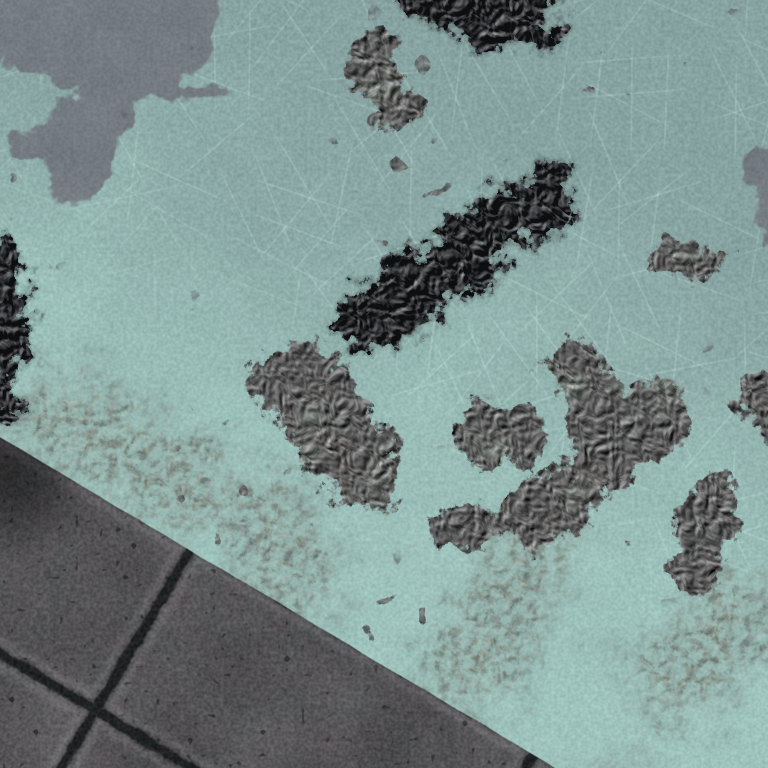
Write a Shadertoy shader that draws this texture.

```glsl
#define PAINT_LIGHT vec3(0.62, 0.765, 0.74)
#define PAINT_DULL vec3(0.53, 0.64, 0.632)
#define STAIN vec3(0.445, 0.465, 0.50)
#define CRUST vec3(0.48, 0.51, 0.48)
#define LICHEN vec3(0.34, 0.335, 0.335)
#define TAR vec3(0.145, 0.15, 0.16)
#define PAVING vec3(0.325, 0.32, 0.33)
#define JOINT vec3(0.12, 0.13, 0.135)
#define TILE_SIZE vec2(0.52, 0.25)
#define GRAIN 0.06

// Segments: start.xy, end.xy
const vec4 tarSeg[3] = vec4[3](
    vec4(0.49, 0.585, 0.70, 0.74), vec4(0.55, 1.01, 0.68, 0.975), vec4(-0.01, 0.49, 0.0, 0.65));
const float tarRadius[3] = float[3](0.042, 0.042, 0.036);

const vec4 lichenSeg[9] = vec4[9](
    vec4(0.39, 0.50, 0.47, 0.39), vec4(0.75, 0.53, 0.79, 0.44), vec4(0.86, 0.46, 0.70, 0.33),
    vec4(0.64, 0.43, 0.67, 0.43), vec4(0.94, 0.35, 0.90, 0.26), vec4(0.99, 0.49, 1.02, 0.45),
    vec4(0.86, 0.665, 0.92, 0.645), vec4(0.48, 0.93, 0.51, 0.87), vec4(0.59, 0.31, 0.62, 0.31));
const float lichenRadius[9] = float[9](0.054, 0.035, 0.041, 0.04, 0.032, 0.03, 0.018, 0.027, 0.022);

const vec4 crustSeg[4] = vec4[4](
    vec4(0.08, 0.46, 0.25, 0.36), vec4(0.34, 0.33, 0.38, 0.26),
    vec4(0.62, 0.14, 0.69, 0.27), vec4(0.89, 0.12, 0.95, 0.20));

const vec4 stainSeg[5] = vec4[5](
    vec4(0.07, 1.02, 0.17, 0.99), vec4(0.15, 0.92, 0.10, 0.76), vec4(0.19, 0.88, 0.29, 0.88),
    vec4(0.13, 0.88, 0.03, 0.81), vec4(1.01, 0.77, 1.02, 0.72));
const float stainRadius[5] = float[5](0.12, 0.038, 0.008, 0.017, 0.036);

float hash(vec2 p) {
    vec3 q = fract(p.xyx * vec3(0.1031, 0.1030, 0.0973));
    q += dot(q, q.yzx + 33.33);
    return fract((q.x + q.y) * q.z);
}

float corner(vec2 cell, vec2 offset) {
    float angle = 6.2832 * hash(cell);
    return dot(vec2(cos(angle), sin(angle)), offset);
}

// Gradient noise, about -0.7 to 0.7
float noise(vec2 p) {
    vec2 i = floor(p), f = p - i, e = vec2(1, 0);
    vec2 u = f * f * f * (f * (f * 6.0 - 15.0) + 10.0);
    return mix(mix(corner(i, f), corner(i + e, f - e), u.x),
               mix(corner(i + e.yx, f - e.yx), corner(i + 1.0, f - 1.0), u.x), u.y);
}

float fbm(vec2 p) {
    float sum = 0.0, amp = 0.6;
    for (int i = 0; i < 4; i++) {
        sum += amp * noise(p);
        p = mat2(1.6, 1.2, -1.2, 1.6) * p + 17.3;
        amp *= 0.55;
    }
    return sum;
}

float capsule(vec2 p, vec4 s, float radius) {
    vec2 d = s.zw - s.xy;
    p -= s.xy;
    return length(p - d * clamp(dot(p, d) / dot(d, d), 0.0, 1.0)) - radius;
}

// Creased height, lit from the upper left
float relief(vec2 p) {
    p += 0.008 * vec2(noise(p * 40.0), noise(p * 40.0 + 9.0));
    return abs(noise(p * 52.0)) + 0.55 * abs(noise(p * 115.0));
}

float slope(vec2 p) {
    vec2 toLight = vec2(-0.0016, 0.0022);
    return relief(p - toLight) - relief(p + toLight);
}

// Short hairlines in several directions
float scratches(vec2 p) {
    float sum = 0.0;
    for (int i = 0; i < 5; i++) {
        float angle = 0.4 + 1.27 * float(i);
        vec2 g = mat2(cos(angle), sin(angle), -sin(angle), cos(angle)) * p * vec2(1.0) + float(i) * 3.7;
        g *= vec2(6.0, 22.0);
        vec2 cell = floor(g), f = g - cell - 0.5;
        float tilt = hash(cell + 5.0) - 0.5;
        float line = smoothstep(0.045, 0.01, abs(f.y - tilt * f.x));
        sum += line * smoothstep(0.5, 0.25, abs(f.x)) * step(0.6, hash(cell));
    }
    return sum;
}

vec3 paving(vec2 p, float grain) {
    vec2 q = p - vec2(0.124, 0.075);
    q = vec2(dot(q, vec2(0.859, -0.512)), dot(q, vec2(0.512, 0.859)));
    vec2 gap = abs(q - TILE_SIZE * round(q / TILE_SIZE));
    float joint = min(gap.x, gap.y) + 0.006 * fbm(p * 35.0);
    vec3 col = PAVING * (1.0 + 0.3 * fbm(p * 7.0)) + grain * 1.3;
    col += vec3(0.02, 0.0, 0.005) * noise(p * 20.0);
    col *= 1.0 - 0.4 * smoothstep(0.35, 0.55, noise(p * 95.0));
    col += 0.06 * smoothstep(0.008, 0.014, joint) * smoothstep(0.026, 0.014, joint);
    col *= 1.0 - 0.4 * smoothstep(0.16, 0.02, length(p - vec2(0.0, 0.41)));
    return mix(col, JOINT + grain, smoothstep(0.009, 0.004, joint));
}

void mainImage(out vec4 fragColor, in vec2 fragCoord) {
    vec2 p = fragCoord / iResolution.y;
    float pixel = 1.0 / iResolution.y;
    float grain = GRAIN * (noise(p * 230.0) + 0.6 * noise(p * 120.0 + 31.0));
    float rough = fbm(p * 17.0), fine = fbm(p * 65.0), light = slope(p);
    float side = (p.y - 0.431 + 0.596 * p.x) / 1.164;

    // Worn paint
    float dull = smoothstep(0.38, 1.1, p.y + 0.35 * p.x + 0.3 * fbm(p * 4.0));
    vec3 col = mix(PAINT_LIGHT, PAINT_DULL, dull) + grain;
    col += 0.022 * rough + 0.045 * scratches(p) * smoothstep(0.15, 0.45, side);

    // Distances to the patches
    float stain = 1.0, crust = 1.0, lichen = 1.0, tar = 1.0;
    for (int i = 0; i < 5; i++) stain = min(stain, capsule(p, stainSeg[i], stainRadius[i]));
    for (int i = 0; i < 4; i++) crust = min(crust, capsule(p, crustSeg[i], 0.055));
    for (int i = 0; i < 9; i++) lichen = min(lichen, capsule(p, lichenSeg[i], lichenRadius[i]));
    for (int i = 0; i < 3; i++) tar = min(tar, capsule(p, tarSeg[i], tarRadius[i]));
    stain += 0.035 * rough;
    lichen += 0.055 * rough + 0.025 * fine;
    tar += 0.06 * rough + 0.03 * fine;

    // Flat stain, then speckled crust near the edge
    col = mix(col, STAIN + 0.04 * rough + grain * 0.7, 0.92 * smoothstep(0.003, -0.003, stain));
    float crusted = smoothstep(0.05, -0.04, crust + 0.09 * rough);
    crusted = max(crusted, 0.5 * smoothstep(0.2, 0.03, side) * smoothstep(-0.05, 0.35, fbm(p * 8.0)));
    float speckle = smoothstep(-0.2, 0.3, fine);
    col = mix(col, CRUST + vec3(0.03, 0.0, -0.03) * rough + 0.35 * light, crusted * (0.2 + 0.6 * speckle));

    // Loose flecks
    float fleck = smoothstep(0.42, 0.48, noise(p * 30.0) + 0.15 * fine) * smoothstep(0.05, 0.25, noise(p * 5.0 + 7.0));
    col = mix(col, LICHEN + 0.5 * light, 0.8 * fleck);

    // Lichen and raised tar
    vec3 growth = LICHEN + vec3(0.05, 0.0, 0.0) * max(rough, 0.0) + 0.1 * fine + 0.6 * light;
    growth = mix(growth, CRUST + 0.6 * light, 0.6 * smoothstep(0.05, 0.4, fbm(p * 11.0 + 4.0)));
    col = mix(col, growth, 0.95 * smoothstep(0.005, -0.004, lichen));
    col *= 1.0 - 0.2 * smoothstep(0.014, 0.0, tar);
    vec3 pitch = max(TAR + 0.75 * light + 0.06 * rough, vec3(0.05, 0.055, 0.06));
    col = mix(col, pitch, smoothstep(0.003, -0.003, tar));

    // Tiles below the painted edge
    col = mix(paving(p, grain), col, smoothstep(-pixel, pixel, side + 0.002 * rough));
    fragColor = vec4(clamp(col, 0.0, 1.0), 1.0);
}
```
